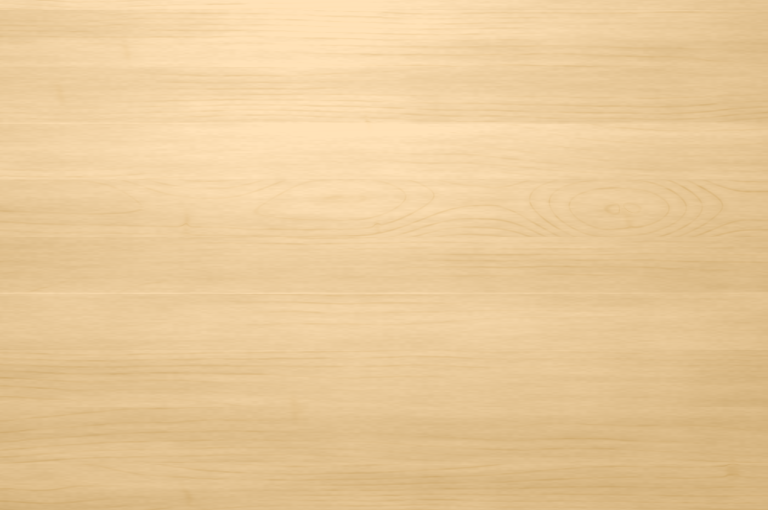
This texture is drawn by a WebGL 1 fragment shader. Its source:

```glsl
precision highp float;
// Pale maple panel made of horizontal strips. Each strip slices a curved growth
// field whose contours become fine, broken grain lines; stretched noise adds fibres
// and streaks, small knots bend the grain, and a glow lights the upper middle.
uniform vec2 u_resolution;

#define STRIPS 9.0
#define STRIP_SHIFT 0.02
#define FIGURED_ROW 5.0
#define LINE_WIDTH 0.0032
#define LINE_DEPTH 0.16
#define FIBRE_DEPTH 0.25
#define STREAK_DEPTH 0.38
#define STRIP_TONE 0.24
#define GLOW_CENTRE vec2(0.60, 0.88)
#define GLOW_LEVEL 1.22
#define GLOW_FALLOFF 1.64
#define KNOTS 9

const vec3 DARK_MAPLE = vec3(0.830, 0.698, 0.490);
const vec3 LIGHT_MAPLE = vec3(0.985, 0.868, 0.698);
const vec3 GRAIN_WARMTH = vec3(0.0, 0.012, 0.035);

float hash(vec2 p) {
  vec3 q = fract(vec3(p.xyx) * 0.1031);
  q += dot(q, q.yzx + 33.33);
  return fract((q.x + q.y) * q.z);
}

// Smooth value noise, centred on zero
float noise(vec2 p) {
  vec2 cell = floor(p);
  vec2 f = fract(p);
  f = f * f * f * (f * (f * 6.0 - 15.0) + 10.0);
  float low = mix(hash(cell), hash(cell + vec2(1.0, 0.0)), f.x);
  float high = mix(hash(cell + vec2(0.0, 1.0)), hash(cell + vec2(1.0, 1.0)), f.x);
  return mix(low, high, f.y) - 0.5;
}

// Sum of small soft spots scattered over the panel
float knotField(vec2 p) {
  float sum = 0.0;
  for (int i = 0; i < KNOTS; i++) {
    float id = float(i);
    vec2 centre = vec2(hash(vec2(id, 3.7)) * 1.5, hash(vec2(id, 9.2)));
    vec2 size = vec2(0.007, 0.018) * (0.5 + hash(vec2(id, 5.1)));
    vec2 d = (p - centre) / size;
    d.x += 0.5 * d.y + 2.0 * noise(p * 40.0);
    sum += exp(-dot(d, d));
  }
  return sum;
}

// Growth field: nearly straight when its centre lies outside the strip,
// arched and closed when the centre lies inside
float growth(float x, float v, float row, float figured, float knot) {
  float side = hash(vec2(row, 1.3)) < 0.5 ? -1.0 : 1.0;
  float reach = mix(0.5 + 0.8 * hash(vec2(row, 6.4)), 0.05, figured);
  float across = v - 0.5 - side * reach;
  across += 0.05 * noise(vec2(x * 6.0, row * 17.0 + v));
  float bow = mix(3.2, 8.0, figured);
  float drift = noise(vec2(x * mix(1.6, 3.7, figured) + row * 7.3, v * 0.8 + row * 5.0));
  float ripple = noise(vec2(x * 12.0, v * 2.5 + row * 13.0));
  return bow * across * across + mix(3.4, 6.5, figured) * drift
       + 0.2 * ripple + 0.3 * knot;
}

// Fine contour of even width, with a faint soft band beside it
float grainLine(float h, float slope) {
  float r = fract(h);
  float width = clamp(slope * LINE_WIDTH, 0.05, 0.4);
  float fine = 1.0 - smoothstep(0.0, width, abs(r - 0.7));
  float band = smoothstep(0.1, 0.7, r) * (1.0 - smoothstep(0.7, 1.0, r));
  return 0.7 * fine + 0.35 * band;
}

float stripTone(float row) {
  return hash(vec2(row, 21.7)) - 0.5;
}

void main() {
  vec2 p = gl_FragCoord.xy / u_resolution.y;

  // Strip layout
  float level = (p.y + STRIP_SHIFT) * STRIPS;
  float row = floor(level);
  float v = fract(level);
  float figured = 1.0 - step(0.5, abs(row - FIGURED_ROW));
  float seam = smoothstep(0.0, 0.02, v) * (1.0 - smoothstep(0.98, 1.0, v));

  // Grain lines, their width set by the slope of the growth field
  float knot = knotField(p);
  float h = growth(p.x, v, row, figured, knot);
  float probe = 0.002;
  vec2 slope = vec2(growth(p.x + probe, v, row, figured, knot),
                    growth(p.x, v + probe * STRIPS, row, figured, knot)) - h;
  float line = grainLine(h, length(slope) / probe) * mix(0.6, 1.0, seam);

  // Lines appear in patches and are broken along their length
  float patchNoise = noise(vec2(p.x * 2.6 + row * 4.1, level * 2.2));
  float presence = mix(0.15 + 0.65 * smoothstep(-0.15, 0.35, patchNoise),
                       0.75 + 0.7 * patchNoise, figured);
  line *= presence * (1.0 + 1.3 * noise(vec2(p.x * 26.0, p.y * 150.0)));

  // Fibres, broad streaks and faint cross-grain shimmer
  float fibre = 0.35 * noise(vec2(p.x * 7.0, p.y * 130.0))
              + 0.35 * noise(vec2(p.x * 22.0 + 40.0, p.y * 235.0))
              + 0.45 * noise(vec2(p.x * 90.0 + 70.0, p.y * 335.0));
  float streak = 0.7 * noise(vec2(p.x * 1.1 + row * 2.0, p.y * 19.0))
               + 0.3 * noise(vec2(p.x * 2.5 + 31.0, p.y * 62.0));
  float shimmer = noise(vec2(p.x * 13.0 + row * 9.0, p.y * 9.0));

  // Lightness from glow and wood features
  float distanceToGlow = length((p - GLOW_CENTRE) * vec2(0.56, 0.75));
  float tone = GLOW_LEVEL - GLOW_FALLOFF * distanceToGlow;
  tone += STRIP_TONE * mix(stripTone(row - 1.0), stripTone(row), smoothstep(0.0, 0.04, v));
  tone += STREAK_DEPTH * streak + FIBRE_DEPTH * fibre + 0.08 * shimmer;
  tone -= LINE_DEPTH * line + 0.09 * knot;

  vec3 wood = mix(DARK_MAPLE, LIGHT_MAPLE, clamp(tone, -0.15, 1.1));
  wood -= GRAIN_WARMTH * (0.6 * line + 0.5 * knot);
  gl_FragColor = vec4(wood, 1.0);
}
```
